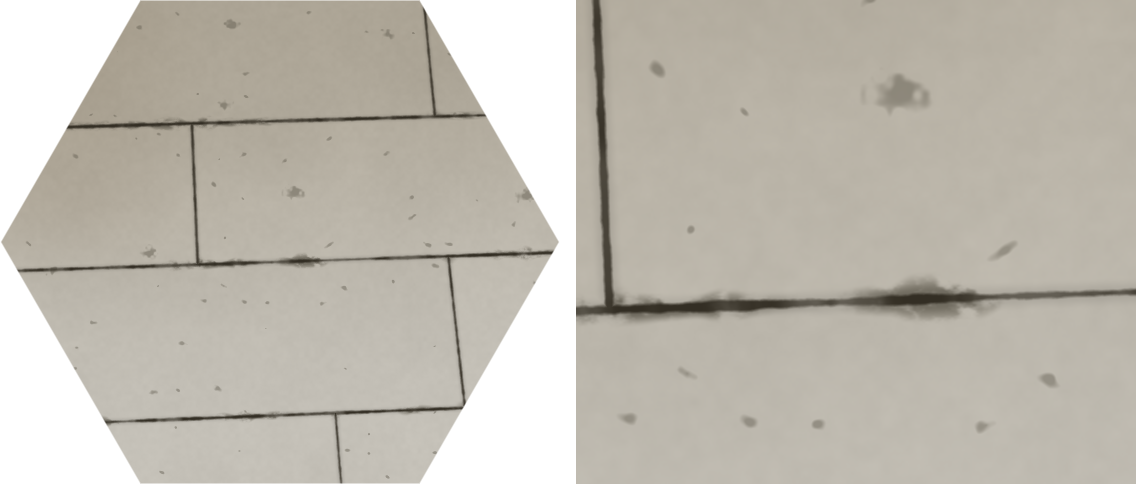
Left, the full canvas; right, a detail of the centre.
This texture is drawn by a Shadertoy shader. Its source:

```glsl
float hash(vec2 p) {
    vec3 q = fract(vec3(p.xyx) * 0.1031);
    q += dot(q, q.yzx + 33.33);
    return fract((q.x + q.y) * q.z);
}

float noise(vec2 p) {
    vec2 i = floor(p), f = fract(p);
    f = f * f * (3.0 - 2.0 * f);
    return mix(mix(hash(i), hash(i + vec2(1, 0)), f.x),
               mix(hash(i + vec2(0, 1)), hash(i + vec2(1, 1)), f.x), f.y);
}

float fbm(vec2 p) {
    float sum = 0.0, amp = 0.5;
    for (int i = 0; i < 4; i++) {
        sum += amp * noise(p);
        p = p * 2.03 + 17.7;
        amp *= 0.5;
    }
    return sum / 0.9375;
}

// Sparse, slightly slanted stains, at most one per cell
float stains(vec2 p, float cells, float chance, float size) {
    vec2 id = floor(p * cells);
    vec2 centre = 0.3 + 0.4 * vec2(hash(id + 31.0), hash(id + 57.0));
    vec2 d = (fract(p * cells) - centre) / cells;
    d.y += d.x * (hash(id + 11.0) - 0.5);
    d.x *= 0.5 + 0.5 * hash(id + 73.0);
    float radius = size * (0.5 + hash(id + 91.0));
    float ragged = length(d) + radius * 0.9 * (noise(p * 160.0) - 0.5);
    return step(hash(id + 5.0), chance) * smoothstep(radius, radius * 0.2, ragged);
}

void mainImage(out vec4 fragColor, in vec2 fragCoord) {
    float px = 1.0 / iResolution.y;
    vec2 centred = (fragCoord - 0.5 * iResolution.xy) * px;
    vec2 p = centred + vec2(0.578, 0.5);

    // Perspective: joints lean and the rows grow taller downwards
    float t = 0.459 - p.y + (0.042 - 0.018 * p.y) * centred.x;
    float v = 3.3015 * t - 0.4634 * t * t;
    float u = p.x + (0.12 * p.x - 0.005) * (p.y - 0.46);
    float row = floor(v);
    float bed = round(v);

    // Staggered upright joints, one tile width apart
    float offsets[4] = float[4](0.929, 0.408, 0.927, 0.668);
    float along = (u - offsets[int(clamp(row + 2.0, 0.0, 3.0))]) / 0.95;
    float column = floor(along);
    float dBed = abs(v - bed) / (3.3015 - 0.9268 * t);
    float dUpright = abs(along - round(along)) * 0.95;

    // Glaze: shaded from above, with mottling and fine grain
    vec3 glaze = mix(vec3(0.765, 0.75, 0.715), vec3(0.675, 0.645, 0.585),
                     smoothstep(0.1, 1.0, p.y - 0.1 * centred.x));
    glaze *= 1.0 + 0.02 * (hash(vec2(column, row) + 40.0) - 0.5);
    glaze += 0.035 * (fbm(p * 7.0) - 0.5) + 0.025 * (fbm(p * 90.0) - 0.5);
    glaze -= vec3(0.02, 0.025, 0.03) * smoothstep(0.5, 0.15, p.x) * smoothstep(0.4, 0.6, p.y);
    vec3 color = glaze;

    // Stains and small specks
    vec3 grime = vec3(0.38, 0.36, 0.31);
    color = mix(color, grime, 0.5 * stains(p + 0.13, 6.0, 0.22, 0.011));
    color = mix(color, grime, 0.45 * stains(p, 23.0, 0.13, 0.004));

    // Dirt gathered in patches beside the bed joints and at corners
    float patches = smoothstep(0.48, 0.75, noise(vec2(u * 11.0, bed * 7.3 + 3.0)));
    float crumbs = smoothstep(0.35, 0.7, fbm(p * vec2(55.0, 80.0)));
    float reach = 0.004 + 0.013 * patches * noise(vec2(u * 45.0, bed * 5.0 + 9.0));
    float corner = smoothstep(0.022, 0.0, length(vec2(dBed, dUpright)));
    float dirt = smoothstep(reach + 0.003, reach * 0.3, dBed) * patches * crumbs;
    color = mix(color, grime, clamp(0.75 * dirt + 0.5 * corner * crumbs, 0.0, 1.0));
    color *= 1.0 - 0.1 * smoothstep(0.011, 0.0, min(dBed, dUpright));

    // Dark joints of uneven width and depth
    float rough = 0.0022 * (fbm(p * 95.0) - 0.5);
    float bedHalf = 0.0019 + 0.0018 * noise(vec2(u * 16.0, bed * 9.0 + 21.0));
    float uprightHalf = 0.0018 + 0.0012 * hash(vec2(row + 8.0, 3.0));
    float soft = px + 0.0008;
    float bedLine = smoothstep(soft, -soft, dBed + rough - bedHalf);
    float uprightLine = smoothstep(soft, -soft, dUpright + rough - uprightHalf);
    bedLine *= 0.6 + 0.4 * smoothstep(0.25, 0.55, fbm(vec2(u * 24.0, bed * 6.0 + 13.0)));
    uprightLine *= 0.78 + 0.22 * noise(vec2(row * 4.0 + 30.0, p.y * 40.0));
    color = mix(color, vec3(0.2, 0.18, 0.14), max(bedLine, uprightLine));

    // Hexagonal cut-out on white
    vec2 a = abs(centred);
    float hexagon = max(a.y, 0.866 * a.x + 0.5 * a.y) - 0.499;
    color = mix(color, vec3(1.0), smoothstep(-px, px, hexagon));
    fragColor = vec4(color, 1.0);
}
```
